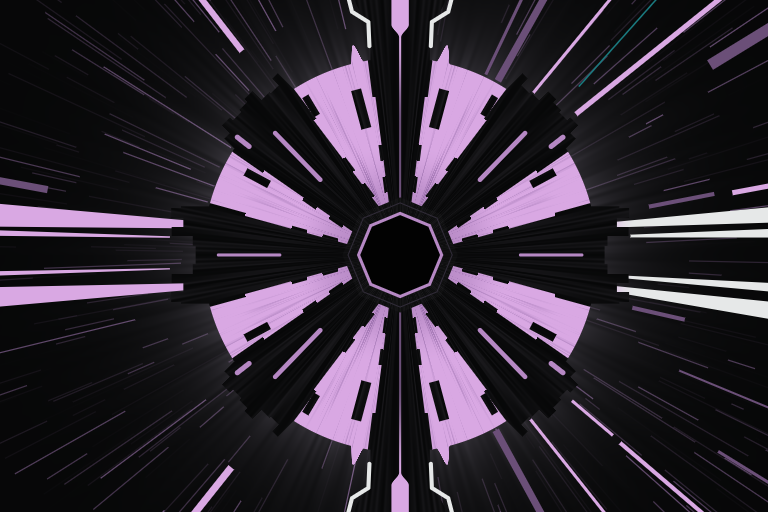
This background is drawn by a WebGL 2 fragment shader. Its source:

```glsl
#version 300 es
precision highp float;
uniform vec2 u_resolution;
out vec4 outColor;

#define CENTER vec2(.521, .502)
#define DISC_RADIUS .385
#define HOLE_RADIUS .073
#define RING_RADIUS .104
#define GLOW .17
#define STREAK_LAYERS 5
#define LILAC vec3(.85, .66, .89)
#define MAUVE vec3(.62, .45, .69)
#define PLUM vec3(.42, .31, .47)
#define PALE vec3(.9, .91, .91)
#define INK vec3(.025, .027, .029)

const float TAU = 6.28318;

// angle in degrees, inner radius, outer radius, half width
const vec4 BRIGHT[8] = vec4[](
  vec4(127.8, .504, .66, .006), vec4(50.6, .41, .67, .003),
  vec4(38.7, .44, .82, .005), vec4(231.5, .53, .66, .007),
  vec4(-51.6, .41, .66, .003), vec4(-40.5, .565, .8, .004),
  vec4(-40.3, .44, .545, .003), vec4(10.6, .66, .8, .005));
const vec4 DIM[9] = vec4[](
  vec4(60.7, .39, .6, .007), vec4(64.6, .39, .6, .003),
  vec4(31.5, .71, .9, .011), vec4(-61.4, .39, .6, .007),
  vec4(-22.5, .59, .8, .002), vec4(-31.7, .73, .9, .003),
  vec4(11, .495, .625, .004), vec4(-12.8, .465, .57, .004),
  vec4(169.5, .7, .85, .007));
// signed start x, start y, end y, end half width
const vec4 BEAMS[8] = vec4[](
  vec4(-.38, .058, .076, .021), vec4(-.45, .035, .042, .005),
  vec4(-.45, -.027, -.035, .004), vec4(-.38, -.06, -.08, .018),
  vec4(.4, .058, .08, .016), vec4(.45, .037, .043, .009),
  vec4(.44, -.043, -.065, .009), vec4(.4, -.064, -.112, .018));
// slot centre, half length, half width
const vec4 SLOTS[4] = vec4[](
  vec4(.076, .285, .039, .01), vec4(.174, .291, .022, .007),
  vec4(.279, .15, .026, .008), vec4(.326, .078, .018, .007));

float hash(vec2 p) { return fract(sin(dot(p, vec2(127.1, 311.7))) * 43758.5453); }

float noise(vec2 p) {
  vec2 i = floor(p), f = smoothstep(0., 1., fract(p));
  return mix(mix(hash(i), hash(i + vec2(1, 0)), f.x),
             mix(hash(i + vec2(0, 1)), hash(i + 1.), f.x), f.y);
}

float fill(float d) { return clamp(.5 - d * u_resolution.y, 0., 1.); }

void paint(inout vec3 col, vec3 ink, float d) { col = mix(col, ink, fill(d)); }

// x runs along the direction, y across it
vec2 rotate(vec2 p, float a) {
  return vec2(dot(p, vec2(cos(a), sin(a))), dot(p, vec2(-sin(a), cos(a))));
}

float ray(vec2 p, vec4 k) {
  vec2 l = rotate(p, radians(k.x));
  return max(abs(l.y) - k.w, abs(l.x - .5 * (k.y + k.z)) - .5 * (k.z - k.y));
}

float segment(vec2 p, vec4 ends) {
  vec2 d = ends.zw - ends.xy, s = p - ends.xy;
  return length(s - d * clamp(dot(s, d) / dot(d, d), 0., 1.));
}

// area between two lines: angle and offset of each
float wedge(vec2 q, vec2 low, vec2 high) {
  return max(low.y - rotate(q, radians(low.x)).y, rotate(q, radians(high.x)).y - high.y);
}

vec3 background(vec2 p, float r, float angle) {
  float grain = .65 + .5 * noise(vec2(angle * 55., r * 3.));
  vec3 col = INK + GLOW * vec3(.94, .88, 1) * exp(-max(r - DISC_RADIUS, 0.) * 10.) * grain;
  // scattered fine streaks
  for (int i = 0; i < STREAK_LAYERS; i++) {
    float n = 50. + 34. * float(i), cell = angle / TAU * n;
    vec2 id = vec2(floor(cell), i);
    float start = .36 + .5 * hash(id + 7.3), size = .01 + .14 * hash(id + 3.1);
    float across = abs(fract(cell) - .5) * TAU / n * r - .0012;
    float d = max(across, abs(r - start - size) - size);
    col += MAUVE * fill(d) * .6 * pow(hash(id), 3.);
  }
  for (int i = 0; i < 9; i++) paint(col, PLUM, ray(p, DIM[i]));
  for (int i = 0; i < 8; i++) paint(col, LILAC, ray(p, BRIGHT[i]));
  paint(col, vec3(.1, .48, .5), segment(p, vec4(.35, .33, .51, .51)) - .0015);
  // broad side beams
  vec3 beamColor = mix(LILAC, PALE, smoothstep(.38, .46, p.x));
  for (int i = 0; i < 8; i++) {
    vec4 b = BEAMS[i];
    float x = p.x * sign(b.x) - abs(b.x), t = max(x / (.75 - abs(b.x)), 0.);
    paint(col, beamColor, max(abs(p.y - mix(b.y, b.z, t)) - b.w * (.3 + .7 * t), -x));
  }
  return col;
}

void main() {
  vec2 p = (gl_FragCoord.xy - CENTER * u_resolution) / u_resolution.y;
  vec2 q = abs(p), diagonal = rotate(q, TAU / 8.);
  float r = length(p), turn = atan(q.y, q.x);
  vec3 col = background(p, r, atan(p.y, p.x));

  // dark arms with stepped ends
  float side = max(q.y - .095, q.x - .39 - .06 * hash(vec2(floor(q.y * 55.), 2)));
  float corner = max(abs(diagonal.y) - .082,
    diagonal.x - .4 - .035 * hash(vec2(floor(diagonal.y * 45.), 5)));
  float tower = q.x - .058 - .03 * smoothstep(.44, .5, q.y);
  float ridge = noise(vec2(turn * 90., r * 4.));
  vec3 armColor = INK + vec3(.075, .07, .08) * ridge * ridge;
  paint(col, armColor, min(min(side, corner), min(tower, r - DISC_RADIUS)));

  // lilac petals with ragged edges and slots
  float petals = min(wedge(q, vec2(15.4, -.007), vec2(34.8, -.0155)),
                     wedge(q, vec2(52.9, .024), vec2(82.8, -.009)));
  petals += .006 * step(.65, hash(vec2(floor(r * 32.), 1)));
  petals = max(petals, r - DISC_RADIUS - .035 * smoothstep(.035, 0., abs(turn - 1.35)));
  for (int i = 0; i < 4; i++) {
    vec4 s = SLOTS[i];
    vec2 l = abs(rotate(q - s.xy, atan(s.y, s.x))) - s.zw;
    petals = max(petals, -max(l.x, l.y));
  }
  float fiber = mix(noise(vec2(turn * 70., r * 7.)), noise(vec2(turn * 190., r * 5.)), .4);
  float shade = .6 * smoothstep(.55, .95, fiber) + .5 * smoothstep(.22, .1, r);
  paint(col, mix(LILAC, MAUVE, shade), petals);

  // bright inlays, spears and brackets on the arms
  vec3 inlayColor = mix(MAUVE, LILAC, .4);
  paint(col, inlayColor, segment(q, vec4(.156, .147, .244, .238)) - .0045);
  paint(col, inlayColor, segment(q, vec4(.295, .212, .318, .23)) - .005);
  paint(col, inlayColor, segment(q, vec4(.235, 0, .355, 0)) - .003);
  float spear = max(q.x - .002 - .015 * smoothstep(.425, .45, q.y), .11 - q.y);
  paint(col, mix(PLUM, LILAC, smoothstep(.25, .43, q.y)), spear);
  float bracket = min(segment(q, vec4(.06, .408, .062, .455)),
    min(segment(q, vec4(.062, .455, .094, .475)), segment(q, vec4(.094, .475, .103, .51))));
  paint(col, PALE, bracket - .004);

  // octagonal hub
  vec2 facet = vec2(cos(TAU / 16.), sin(TAU / 16.));
  float hub = max(dot(q, facet), dot(q, facet.yx));
  paint(col, armColor + .02, hub - RING_RADIUS);
  paint(col, vec3(.19, .17, .22), abs(hub - .094) - .001);
  paint(col, vec3(.006), hub - HOLE_RADIUS);
  paint(col, inlayColor, abs(hub - HOLE_RADIUS - .002) - .003);
  outColor = vec4(col, 1);
}
```
